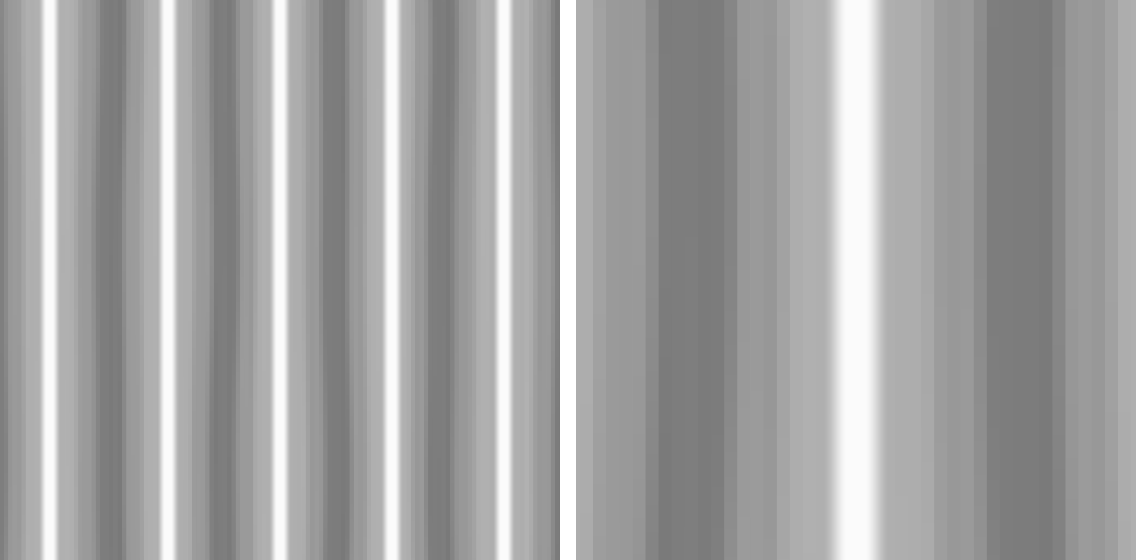
Left, the full canvas; right, a detail of the centre.
Give the GLSL for this pattern, as a Shadertoy shader.

```glsl
#define RIDGES 5.0
#define BANDS 128.0
#define VALLEY_SHADE 0.485
#define MID_RISE 0.115
#define TOP_RISE 0.085
#define SHINE_SHADE 0.985
#define SHINE_CORE 0.025
#define SHINE_EDGE 0.10
#define STREAK 0.022
#define SWAY 0.02

float hash(float n) {
    return fract(sin(n * 12.99 + 4.1) * 437.58);
}

// Ridge centre in units of the repeat; the first sits slightly left.
float ridgeCentre(float id) {
    return id + 0.5 - 0.057 * step(id, 0.5);
}

// Dark fold between ridges, uneven in spacing and swaying along its length.
float valleyCentre(float id, float y) {
    float offset = 0.08 * step(RIDGES - 0.5, id)
                 - 0.07 * step(mod(id, RIDGES - 1.0), 0.5);
    float sway = sin(y * 5.0 + id * 2.4) + 0.5 * sin(y * 11.0 + id * 4.1);
    return id + offset + SWAY * sway;
}

// Matte shading: 0 on the ridge, 0.5 in the valley.
float bodyShade(float d) {
    float mid = 1.0 - smoothstep(0.33, 0.43, d);
    float top = 1.0 - smoothstep(0.18, 0.27, d);
    return VALLEY_SHADE + MID_RISE * mid + TOP_RISE * top;
}

void mainImage(out vec4 fragColor, in vec2 fragCoord) {
    vec2 uv = fragCoord / iResolution.xy;

    // Narrow vertical bands with edges softened over about one pixel.
    float band = uv.x * BANDS;
    float column = floor(band);
    float soft = min(BANDS / iResolution.x, 0.5);
    float edge = smoothstep(1.0 - soft, 1.0, band - column);
    float bandedX = (column + 0.5 + edge) / BANDS * RIDGES;

    // Find the ridge between its two valleys.
    float x = uv.x * RIDGES;
    float id = clamp(floor(x), 0.0, RIDGES - 1.0);
    if (bandedX < valleyCentre(id, uv.y)) id -= 1.0;
    else if (bandedX > valleyCentre(id + 1.0, uv.y)) id += 1.0;
    id = clamp(id, 0.0, RIDGES - 1.0);
    float ridge = ridgeCentre(id);
    float valley = valleyCentre(id + step(ridge, bandedX), uv.y);

    // Matte flanks with faint streaks.
    float d = 0.5 * abs((bandedX - ridge) / (valley - ridge));
    float shade = bodyShade(d);
    float streak = mix(hash(column), hash(column + 1.0), edge) - 0.5;
    shade += STREAK * streak * (0.8 + 0.2 * sin(uv.y * 6.0 + column));

    // Bright line along the crest.
    float shine = 1.0 - smoothstep(SHINE_CORE, SHINE_EDGE, abs(x - ridge));
    shade = mix(shade, SHINE_SHADE, shine);

    fragColor = vec4(vec3(shade), 1.0);
}
```
